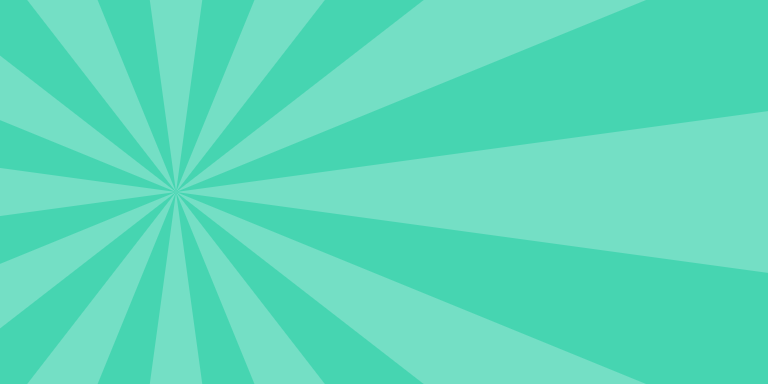
A WebGL 1 fragment shader for this background:

```glsl
precision highp float;
// A flat sunburst: pale mint rays fan out from a hub left of the centre.
// The polar angle is folded into one repeating sector, and the distance
// to the nearest ray edge gives a smooth two-colour mix.

uniform vec2 u_resolution;

const vec3 GROUND_COLOR = vec3(0.275, 0.835, 0.695);
const vec3 RAY_COLOR = vec3(0.455, 0.873, 0.773);
const vec2 HUB = vec2(0.2292, 0.5);   // fraction of the canvas
const float RAY_COUNT = 12.0;
const float RAY_HALF_ANGLE = 0.1358;  // radians
const float TAU = 6.2831853;

// Signed distance to the nearest ray edge, positive inside a ray
float rayDistance(vec2 p) {
  float sector = TAU / RAY_COUNT;
  // The tiny offset keeps atan defined at the hub itself
  float angle = atan(p.y, p.x + 1e-6);
  float folded = abs(mod(angle + 0.5 * sector, sector) - 0.5 * sector);
  return length(p) * sin(RAY_HALF_ANGLE - folded);
}

void main() {
  // Hub-centred position in units of the canvas height
  vec2 p = (gl_FragCoord.xy - HUB * u_resolution) / u_resolution.y;

  // Edge coverage over one pixel
  float pixel = 1.0 / u_resolution.y;
  float coverage = clamp(rayDistance(p) / pixel + 0.5, 0.0, 1.0);

  gl_FragColor = vec4(mix(GROUND_COLOR, RAY_COLOR, coverage), 1.0);
}
```
